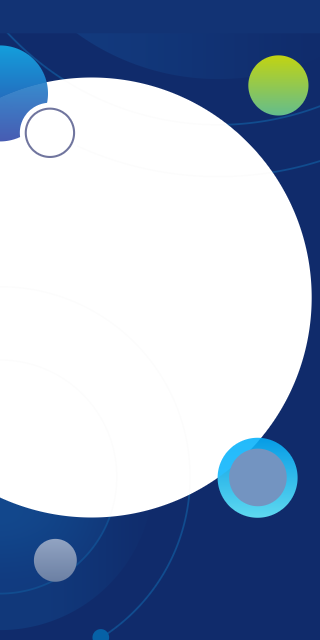
A Shadertoy shader for this background:

```glsl
// Antialiased coverage of a signed distance
float cover(float d) {
    return clamp(0.5 - d * iResolution.x, 0.0, 1.0);
}

float disc(vec2 p, vec2 center, float radius) {
    return cover(length(p - center) - radius);
}

float ring(vec2 p, vec2 center, float radius, float width) {
    return cover(abs(length(p - center) - radius) - 0.5 * width);
}

// Vertical blend across a disc, bottom to top
vec3 ramp(vec2 p, vec2 center, float radius, vec3 bottom, vec3 top) {
    return mix(bottom, top, clamp(0.5 + 0.5 * (p.y - center.y) / radius, 0.0, 1.0));
}

void mainImage(out vec4 fragColor, in vec2 fragCoord) {
    vec2 p = fragCoord / iResolution.x;
    vec3 navy = vec3(0.063, 0.170, 0.420);
    vec3 lineBlue = vec3(0.065, 0.300, 0.560);
    vec3 col = navy;

    // Faint discs behind the orbit lines
    vec2 upper = vec2(0.682, 2.508);
    vec2 lower = vec2(0.0, 0.510);
    vec3 upperTint = mix(vec3(0.070, 0.225, 0.490), navy, smoothstep(0.2, 1.1, p.x));
    col = mix(col, upperTint, disc(p, upper, 0.755));
    vec3 lowerTint = mix(vec3(0.065, 0.220, 0.480), navy, smoothstep(0.1, 0.55, p.x));
    col = mix(col, lowerTint, disc(p, lower, 0.479));
    vec3 innerTint = mix(vec3(0.065, 0.230, 0.500), vec3(0.070, 0.280, 0.550),
                         smoothstep(0.15, 0.4, p.y));
    col = mix(col, mix(innerTint, lowerTint, 0.7 * smoothstep(0.0, 0.4, p.x)),
              disc(p, lower, 0.365));

    // Concentric orbit lines
    float orbits = 0.0;
    for (int i = 0; i < 2; i++) {
        float k = float(i);
        orbits = max(orbits, ring(p, upper, 0.898 + 0.162 * k, 0.0055));
        orbits = max(orbits, ring(p, lower, 0.365 + 0.229 * k, 0.0055));
    }
    col = mix(col, lineBlue, orbits);
    col = mix(col, vec3(0.025, 0.380, 0.650), disc(p, vec2(0.315, 0.008), 0.026));

    // Top band
    col = mix(col, vec3(0.072, 0.200, 0.455), cover(1.896 - p.y));

    // Main white disc with barely visible orbit traces
    float panel = disc(p, vec2(0.2865, 1.0703), 0.6875);
    col = mix(col, vec3(1.0 - 0.01 * orbits), panel);

    // Blue disc at the left edge
    vec2 blueAt = vec2(0.0, 1.708);
    vec3 blue = ramp(p, blueAt, 0.150, vec3(0.190, 0.280, 0.660), vec3(0.075, 0.620, 0.860));
    col = mix(col, blue, disc(p, blueAt, 0.150) * mix(1.0, 0.89, panel));

    // White badge with a slate outline
    vec2 badge = vec2(0.156, 1.585);
    col = mix(col, vec3(1.0), disc(p, badge, 0.094));
    col = mix(col, vec3(0.440, 0.460, 0.620), ring(p, badge, 0.0755, 0.0065));

    // Green disc
    vec2 greenAt = vec2(0.870, 1.733);
    vec3 green = ramp(p, greenAt, 0.094, vec3(0.390, 0.740, 0.550), vec3(0.760, 0.830, 0.070));
    col = mix(col, green, disc(p, greenAt, 0.094));

    // Cyan disc with a grey-blue core
    vec2 cyanAt = vec2(0.805, 0.507);
    vec3 cyan = ramp(p, cyanAt, 0.125, vec3(0.370, 0.850, 0.940), vec3(0.020, 0.610, 0.900));
    cyan = mix(cyan, vec3(0.160, 0.750, 1.0), 0.85 * panel);
    col = mix(col, cyan, disc(p, cyanAt, 0.125));
    col = mix(col, vec3(0.450, 0.580, 0.755), disc(p, cyanAt + vec2(0.001), 0.090));

    // Grey disc
    vec2 greyAt = vec2(0.173, 0.249);
    vec3 grey = ramp(p, greyAt, 0.067, vec3(0.420, 0.500, 0.640), vec3(0.570, 0.640, 0.760));
    col = mix(col, grey, disc(p, greyAt, 0.067));

    fragColor = vec4(col, 1.0);
}
```
